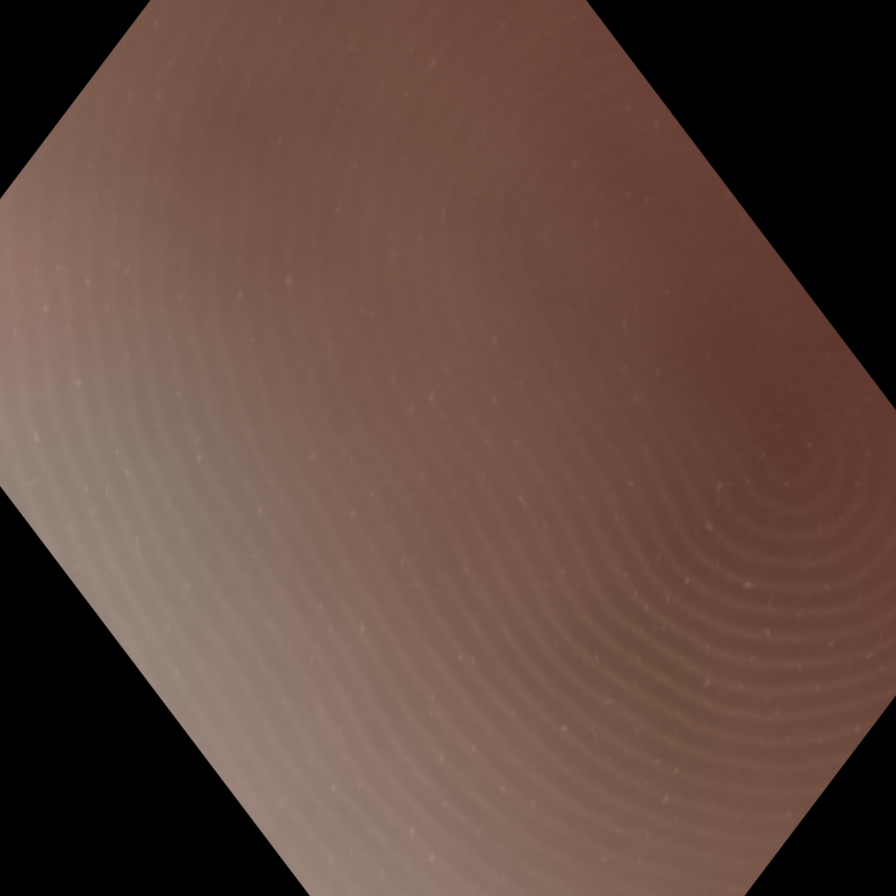
Write a WebGL 1 fragment shader that draws this texture.

```glsl
precision highp float;
// Skin-like surface cropped to a slanted four-sided panel on black.
// A diagonal three-stop gradient carries soft tints; fine curved ridges follow
// the distance to a short core segment, broken up by gradient noise.
uniform vec2 u_resolution;

#define RIDGE_PERIOD 0.0285
#define RIDGE_STRENGTH 0.034
#define RIDGE_WARP 0.012
#define SPECK_STRENGTH 0.075
#define GRAIN_STRENGTH 0.016
#define MOTTLE_STRENGTH 0.022
#define LIGHT_SKIN vec3(0.605, 0.530, 0.490)
#define MID_SKIN vec3(0.470, 0.343, 0.290)
#define DARK_SKIN vec3(0.400, 0.245, 0.205)
#define CORE_TOP vec2(0.750, 0.720)
#define CORE_BOTTOM vec2(0.885, 0.485)

vec2 hashGradient(vec2 cell) {
  vec2 h = vec2(dot(cell, vec2(127.1, 311.7)), dot(cell, vec2(269.5, 183.3)));
  return fract(sin(h) * 43758.5) * 2.0 - 1.0;
}

float gradientNoise(vec2 p) {
  vec2 i = floor(p);
  vec2 f = fract(p);
  vec2 w = f * f * f * (f * (f * 6.0 - 15.0) + 10.0);
  float a = dot(hashGradient(i), f);
  float b = dot(hashGradient(i + vec2(1.0, 0.0)), f - vec2(1.0, 0.0));
  float c = dot(hashGradient(i + vec2(0.0, 1.0)), f - vec2(0.0, 1.0));
  float d = dot(hashGradient(i + 1.0), f - 1.0);
  return mix(mix(a, b, w.x), mix(c, d, w.x), w.y);
}

float fractalNoise(vec2 p) {
  float sum = 0.0;
  float gain = 0.6;
  for (int i = 0; i < 3; i++) {
    sum += gain * gradientNoise(p);
    p = p * 2.03 + 17.3;
    gain *= 0.5;
  }
  return sum;
}

float segmentDistance(vec2 p, vec2 a, vec2 b) {
  vec2 ab = b - a;
  float along = clamp(dot(p - a, ab) / dot(ab, ab), 0.0, 1.0);
  return length(p - a - ab * along);
}

float softSpot(vec2 p, vec2 center, vec2 radius) {
  vec2 q = (p - center) / radius;
  return exp(-dot(q, q));
}

// Coverage of the panel: two pairs of parallel edges.
float panelMask(vec2 p, float pixel) {
  float rise = dot(p, vec2(0.798, 0.603));
  float fall = dot(p, vec2(0.798, -0.603));
  float outside = max(abs(rise - 0.7005) - 0.4245, abs(fall - 0.097) - 0.566);
  return 1.0 - smoothstep(-pixel, pixel, outside);
}

// Broad colour: diagonal gradient, then local tints.
vec3 skinTone(vec2 p) {
  float t = (dot(p, vec2(0.798, 0.603)) - 0.276) / 0.849;
  vec3 tone = mix(LIGHT_SKIN, MID_SKIN, smoothstep(-0.12, 0.56, t));
  tone = mix(tone, DARK_SKIN, smoothstep(0.45, 1.0, t));
  tone -= vec3(0.028, 0.029, 0.023) * softSpot(p, vec2(0.87, 0.53), vec2(0.18, 0.20));
  tone -= vec3(0.036, 0.024, 0.030) * softSpot(p, vec2(0.76, 0.29), vec2(0.16, 0.22));
  tone -= vec3(0.026, 0.028, 0.026) * softSpot(p, vec2(0.29, 0.86), vec2(0.12, 0.15));
  tone += vec3(0.026, 0.027, 0.022) * softSpot(p, vec2(0.55, 0.95), vec2(0.22, 0.20));
  tone += vec3(-0.014, 0.012, 0.014) * softSpot(p, vec2(0.17, 0.44), vec2(0.16, 0.18));
  tone += vec3(0.025, -0.005, -0.003) * softSpot(p, vec2(0.0, 0.68), vec2(0.12, 0.12));
  return tone;
}

// Ridge visibility: clear at lower right and left, faint toward the top.
float ridgeVisibility(vec2 p) {
  float v = 0.22 + 0.95 * softSpot(p, vec2(0.82, 0.30), vec2(0.24, 0.19));
  v += 0.55 * softSpot(p, vec2(0.08, 0.45), vec2(0.23, 0.22));
  v += 0.50 * softSpot(p, vec2(0.48, 0.18), vec2(0.22, 0.20));
  return v * (1.0 - 0.8 * softSpot(p, vec2(0.86, 0.68), vec2(0.20, 0.19)));
}

void main() {
  vec2 p = gl_FragCoord.xy / u_resolution;
  float pixel = 1.0 / min(u_resolution.x, u_resolution.y);

  // Curved ridges, bent by slow noise and interrupted by finer noise.
  float core = segmentDistance(p, CORE_TOP, CORE_BOTTOM);
  core += RIDGE_WARP * gradientNoise(p * 7.0 + 3.1);
  core += RIDGE_WARP * 0.22 * gradientNoise(p * 38.0);
  float wave = 0.5 + 0.5 * cos(6.2832 * core / RIDGE_PERIOD);
  float broken = 0.75 + 0.8 * gradientNoise(p * vec2(48.0, 26.0) + 9.0);
  float visible = ridgeVisibility(p);
  float ridge = (wave * wave - 0.375) * broken * visible;

  // Small glints gather on the ridge crests.
  float speck = smoothstep(0.26, 0.62, gradientNoise(p * vec2(88.0, 62.0) + 31.0));
  speck *= (0.35 + 0.65 * wave) * (0.35 + 0.65 * visible);

  vec3 color = skinTone(p);
  color += MOTTLE_STRENGTH * fractalNoise(p * 9.0 + 5.0);
  color += RIDGE_STRENGTH * ridge * vec3(1.0, 0.98, 0.92);
  color += SPECK_STRENGTH * speck;
  color += GRAIN_STRENGTH * fractalNoise(p * 105.0);

  gl_FragColor = vec4(color * panelMask(p, pixel), 1.0);
}
```
